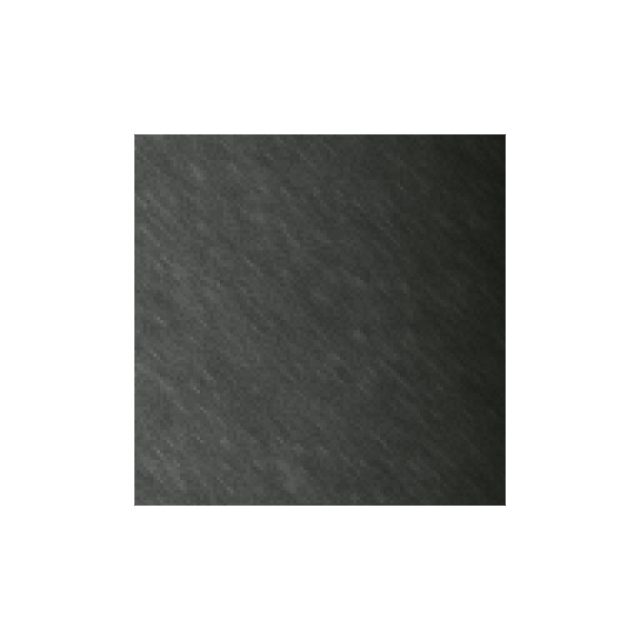
Write a WebGL 2 fragment shader that draws this texture.

```glsl
#version 300 es
precision highp float;
// Draws a dark brushed slate square, shaded left to right, centred on white.

uniform vec2 u_resolution;
out vec4 fragColor;

const float CELLS = 192.0;      // grain cells across the canvas
const float HALF_SIDE = 0.29;   // half the side of the slate square

// Hash without sine, from 0 to 1
float hash(vec2 p, float seed) {
  vec3 q = fract(vec3(p.xyx + seed) * vec3(0.1031, 0.1030, 0.0973));
  q += dot(q, q.yzx + 33.33);
  return fract((q.x + q.y) * q.z);
}

// Value noise that wraps after a whole number of lattice steps
float wrappedNoise(vec2 p, vec2 period, float seed) {
  vec2 cell = floor(p);
  vec2 f = fract(p);
  f = f * f * (3.0 - 2.0 * f);
  vec2 lo = mod(cell, period);
  vec2 hi = mod(cell + 1.0, period);
  float bottom = mix(hash(lo, seed), hash(vec2(hi.x, lo.y), seed), f.x);
  float top = mix(hash(vec2(lo.x, hi.y), seed), hash(hi, seed), f.x);
  return mix(bottom, top, f.y);
}

// Noise stretched along the falling diagonal
float streaks(vec2 uv, vec2 period, float seed) {
  vec2 diagonal = vec2(uv.x - uv.y, uv.x + uv.y);
  return wrappedNoise(diagonal * period, period, seed);
}

// Colour of one grain cell
vec3 slate(vec2 cell) {
  vec2 uv = (cell + 0.5) / CELLS;
  vec2 local = (uv - 0.5) / (2.0 * HALF_SIDE) + 0.5;

  // Slightly tilted falloff toward the right
  float t = clamp(local.x + 0.10 * (local.y - 0.5), 0.0, 1.1);
  float light = 0.335 - 0.11 * t - 0.10 * t * t;

  // Fine scratches, broad smears and single grains
  float fine = streaks(uv, vec2(24.0, 96.0), 7.0);
  float broad = streaks(uv, vec2(12.0, 36.0), 41.0);
  float grain = hash(mod(cell, CELLS), 19.0) - 0.5;
  float relief = 0.17 * (fine - 0.5) + 0.12 * (broad - 0.5) + 0.15 * grain;
  relief += 0.12 * smoothstep(0.72, 1.0, fine);
  light *= 1.0 + relief;

  // Green tint that warms toward the dark side
  vec3 tint = mix(vec3(-0.003, 0.005, -0.002), vec3(-0.003, 0.004, -0.014), t);
  return light + tint;
}

// Square cells with edges softened over one pixel
vec3 cellularSlate(vec2 uv, float pixel) {
  vec2 g = uv * CELLS - 0.5;
  vec2 cell = floor(g);
  float sharpness = max(1.0, 1.0 / (pixel * CELLS));
  vec2 f = clamp((fract(g) - 0.5) * sharpness + 0.5, 0.0, 1.0);
  vec3 bottom = mix(slate(cell), slate(cell + vec2(1.0, 0.0)), f.x);
  vec3 top = mix(slate(cell + vec2(0.0, 1.0)), slate(cell + 1.0), f.x);
  return mix(bottom, top, f.y);
}

// Coverage of a centred square
float squareMask(vec2 p, float halfSide, float pixel) {
  vec2 d = abs(p) - halfSide;
  return clamp(0.5 - max(d.x, d.y) / pixel, 0.0, 1.0);
}

void main() {
  vec2 uv = gl_FragCoord.xy / u_resolution;
  float pixel = 1.0 / min(u_resolution.x, u_resolution.y);
  float inside = squareMask(uv - 0.5, HALF_SIDE, pixel);
  vec3 color = mix(vec3(1.0), cellularSlate(uv, pixel), inside);
  fragColor = vec4(color, 1.0);
}
```
